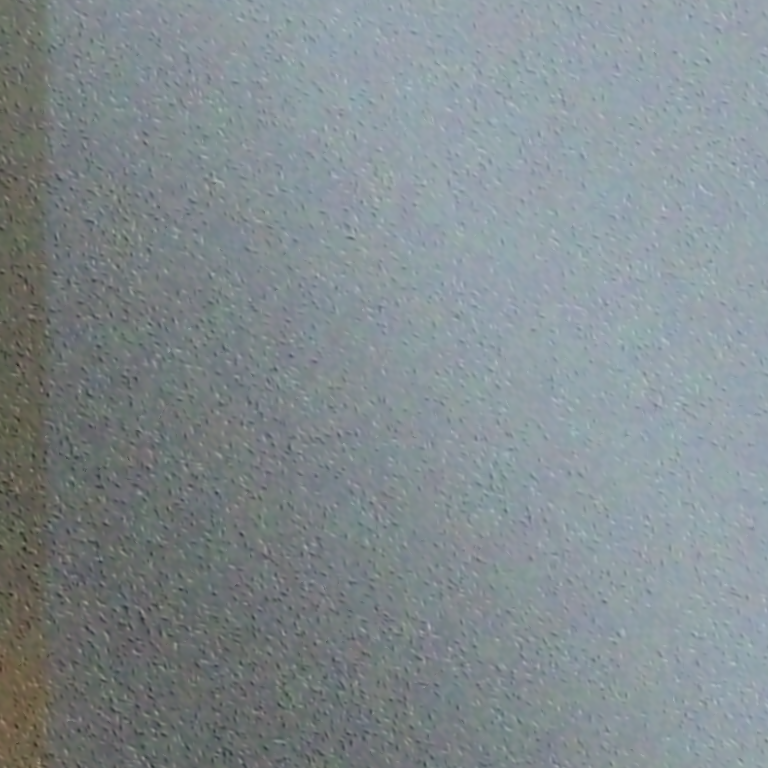
This texture is drawn by a Shadertoy shader. Its source:

```glsl
const vec3 SHADE = vec3(0.385, 0.400, 0.393);
const vec3 LIGHT = vec3(0.587, 0.641, 0.672);
const vec3 STRIP_TOP = vec3(0.90, 0.87, 0.79);
const vec3 STRIP_BOTTOM = vec3(1.00, 0.93, 0.81);
const vec3 RUST = vec3(0.045, 0.005, -0.035);
const float STRIP_EDGE = 0.062;
const float FLECK_CELLS = 92.0;
const float FLECK_ANGLE = -0.85;
const float FLECK_CONTRAST = 0.15;
const float GRAIN_SCALE = 190.0;
const float GRAIN_CONTRAST = 0.065;
const float TINT_SCALE = 32.0;
const float TINT_CONTRAST = 0.032;

vec3 hash3(vec2 p) {
    vec3 q = fract(vec3(p.xyx) * vec3(0.1031, 0.1030, 0.0973));
    q += dot(q, q.yxz + 33.33);
    return fract((q.xxy + q.yzz) * q.zyx);
}

// Three independent channels of smooth value noise, centred on zero
vec3 noise3(vec2 p) {
    vec2 cell = floor(p);
    vec2 f = fract(p);
    f = f * f * (3.0 - 2.0 * f);
    vec3 low = mix(hash3(cell), hash3(cell + vec2(1.0, 0.0)), f.x);
    vec3 high = mix(hash3(cell + vec2(0.0, 1.0)), hash3(cell + 1.0), f.x);
    return mix(low, high, f.y) - 0.5;
}

vec2 rotate(vec2 p, float angle) {
    float c = cos(angle), s = sin(angle);
    return vec2(c * p.x + s * p.y, c * p.y - s * p.x);
}

// Scattered soft oval flecks, each with an opposite-toned rim on one side
float flecks(vec2 uv, float seed, float density) {
    vec2 p = uv * FLECK_CELLS + seed;
    vec2 home = floor(p);
    float sum = 0.0;
    for (int j = -1; j <= 1; j++) {
        for (int i = -1; i <= 1; i++) {
            vec2 cell = home + vec2(i, j);
            vec3 place = hash3(cell + 17.0);
            vec3 look = hash3(cell + 241.0);
            float angle = FLECK_ANGLE + (look.x - 0.5) * 1.3;
            vec2 d = rotate(p - cell - place.xy, angle);
            vec2 size = vec2(mix(0.22, 0.48, look.y), mix(0.16, 0.23, look.z));
            vec2 body = d / size;
            vec2 rim = (d - vec2(0.0, 0.33)) / size;
            float tone = fract(look.z * 7.31) < 0.52 ? -1.0 : 0.9;
            float strength = mix(0.35, 1.0, fract(look.y * 5.17));
            float present = step(place.z, density);
            sum += present * tone * strength
                 * (exp(-dot(body, body)) - 0.45 * exp(-dot(rim, rim)));
        }
    }
    return sum;
}

void mainImage(out vec4 fragColor, in vec2 fragCoord) {
    vec2 uv = fragCoord / iResolution.xy;

    // Broad diagonal shadow, darkest towards the lower left
    float sweep = uv.x + 0.64 * uv.y + 0.05 * noise3(uv * 3.0 + 5.0).x;
    float light = smoothstep(0.22, 1.15, sweep);
    vec3 color = mix(SHADE, LIGHT, light);

    // Warm strip along the left side with a rusty lower corner
    float strip = 1.0 - smoothstep(STRIP_EDGE - 0.014, STRIP_EDGE + 0.012, uv.x);
    color *= mix(vec3(1.0), mix(STRIP_BOTTOM, STRIP_TOP, uv.y), strip);
    vec2 corner = (uv - vec2(0.02, 0.07)) / vec2(0.06, 0.13);
    color += RUST * exp(-dot(corner, corner));

    // Faint blotches of coloured tint
    vec3 tint = noise3(uv * TINT_SCALE + 40.0) + 0.6 * noise3(uv * TINT_SCALE * 2.3);
    color += TINT_CONTRAST * (tint - dot(tint, vec3(0.25)));

    // Fine grain drawn out along the fleck direction
    vec2 along = rotate(uv, FLECK_ANGLE) * vec2(0.65, 1.0);
    float roughness = mix(1.15, 0.7, light);
    vec3 grain = noise3(along * GRAIN_SCALE + 300.0);
    color += GRAIN_CONTRAST * roughness * mix(grain.xxx, grain, 0.2);

    // Clustered light and dark flecks
    float cluster = noise3(uv * 22.0 + 90.0).y;
    float density = clamp(mix(0.48, 0.27, light) + 0.4 * cluster, 0.06, 0.8);
    float speckle = flecks(uv, 100.0, density) + 0.7 * flecks(uv, 400.37, density);
    color += FLECK_CONTRAST * roughness * speckle * vec3(1.0, 0.99, 0.96);

    fragColor = vec4(clamp(color, 0.0, 1.0), 1.0);
}
```
